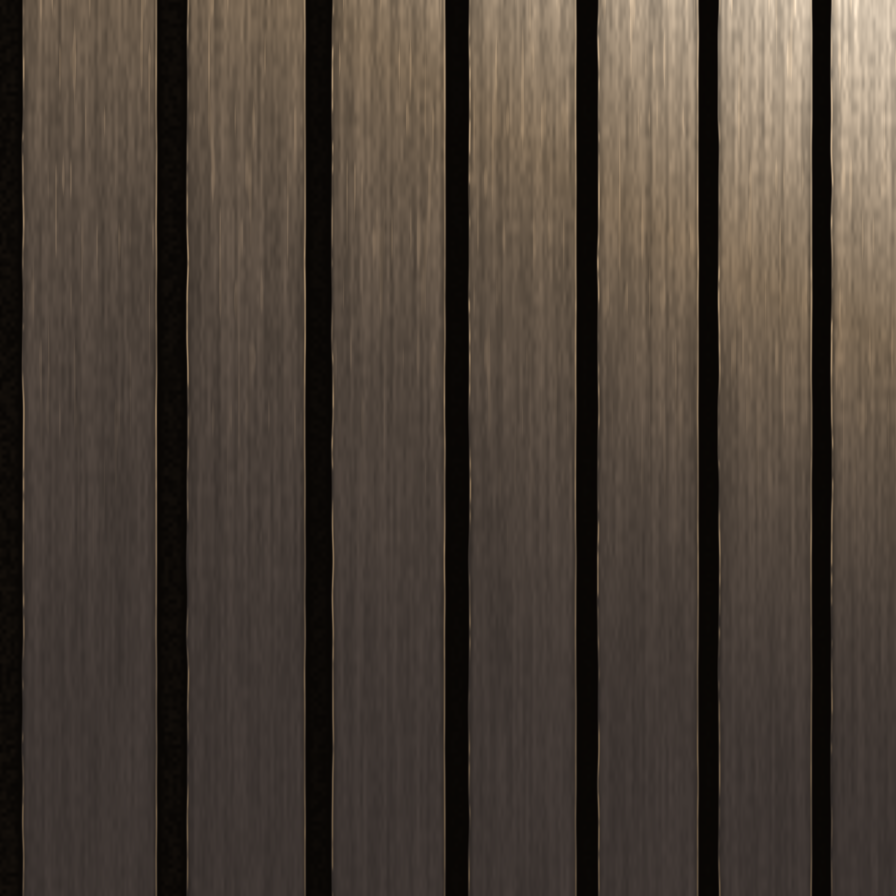
Reproduce this texture procedurally as a three.js fragment shader.

```glsl
const float SLATS_AFTER_FIRST = 5.0;
const float ANCHOR = 0.2083;         // left side of slat 0; slat -1 stands before it
const float PITCH = 0.1663;
const float PITCH_SHRINK = 0.0045;
const float FIRST_SHIFT = 0.0128;    // the first slat is a little wider
const float GAP = 0.0326;
const float GAP_SHRINK = 0.0044;
const float GAP_CURVE = 0.0004;
const float SOFT = 0.0013;
const float RIM_WIDTH = 0.0021;
const float EDGE_WOBBLE = 0.0016;
const float BRONZE_LIGHT = 0.23;
const float PALE_LIGHT = 0.62;

const vec3 GROOVE = vec3(0.030, 0.021, 0.014);
const vec3 GROOVE_DUST = vec3(0.085, 0.065, 0.045);
const vec3 SHADE = vec3(0.237, 0.207, 0.193);
const vec3 BRONZE = vec3(0.470, 0.400, 0.320);
const vec3 PALE = vec3(0.860, 0.790, 0.700);
const vec3 RIM = vec3(0.600, 0.495, 0.365);

varying vec2 vUv;

float hash(vec2 p) {
  vec3 q = fract(vec3(p.xyx) * 0.1031);
  q += dot(q, q.yzx + 33.33);
  return fract((q.x + q.y) * q.z);
}

float noise(vec2 p) {
  vec2 cell = floor(p);
  vec2 f = fract(p);
  f = f * f * (3.0 - 2.0 * f);
  return mix(mix(hash(cell), hash(cell + vec2(1.0, 0.0)), f.x),
             mix(hash(cell + vec2(0.0, 1.0)), hash(cell + vec2(1.0, 1.0)), f.x), f.y);
}

float slatLeft(float i) {
  return ANCHOR + PITCH * i - PITCH_SHRINK * i * i - FIRST_SHIFT * max(-i, 0.0);
}

float gapBefore(float i) {
  return GAP - GAP_SHRINK * i + GAP_CURVE * i * i;
}

float rimLine(float inset) {
  return 1.0 - smoothstep(0.0, RIM_WIDTH, abs(inset - RIM_WIDTH * 0.6));
}

vec3 metal(float light) {
  vec3 low = mix(SHADE, BRONZE, clamp(light / BRONZE_LIGHT, 0.0, 1.0));
  return mix(low, PALE, clamp((light - BRONZE_LIGHT) / (PALE_LIGHT - BRONZE_LIGHT), 0.0, 1.0));
}

void main() {
  vec2 uv = vUv;

  // Nearest slat, with the insets from its two sides
  float inside = -1.0;
  float id = 0.0;
  vec2 inset = vec2(0.0);
  for (float i = -1.0; i <= SLATS_AFTER_FIRST; i++) {
    float wobble = EDGE_WOBBLE * (noise(vec2(i * 9.0 + 40.0, uv.y * 24.0)) - 0.5);
    float left = slatLeft(i) + wobble;
    float right = slatLeft(i + 1.0) - gapBefore(i + 1.0) - wobble * 0.4;
    vec2 sides = vec2(uv.x - left, right - uv.x);
    float d = min(sides.x, sides.y);
    if (d > inside) {
      inside = d;
      inset = sides;
      id = i;
    }
  }

  // Glow falling from the upper right
  float light = pow(uv.y, 2.2) * (0.17 + 0.50 * uv.x * uv.x);

  // Brushed grain, long streaks with short flecks
  float streak = noise(vec2(uv.x * 270.0, uv.y * 7.0 + id * 13.0)) - 0.5;
  float broad = noise(vec2(uv.x * 95.0 + 31.0, uv.y * 3.0)) - 0.5;
  float fleck = noise(vec2(uv.x * 330.0, uv.y * 75.0)) - 0.5;
  float scratch = smoothstep(0.76, 0.96, noise(vec2(uv.x * 240.0 + 70.0, uv.y * 15.0)));
  float grain = 0.20 * streak + 0.08 * broad + 0.14 * fleck;
  float grainStrength = mix(0.75, 1.25, smoothstep(0.1, 0.8, uv.y));
  vec3 slat = metal(light) * (1.0 + grain * grainStrength);
  slat += RIM * scratch * 0.16 * smoothstep(0.25, 0.9, uv.y);

  // Rounded sides and worn bright rims
  slat *= mix(0.76, 1.0, smoothstep(0.0, 0.008, inside));
  float wear = noise(vec2(id * 17.0 + 90.0, uv.y * 13.0));
  float chips = noise(vec2(id * 23.0 + 150.0, uv.y * 85.0));
  float leftRim = rimLine(inset.x) * smoothstep(0.25, 0.85, wear * 0.65 + chips * 0.45);
  float rightRim = rimLine(inset.y) * mix(0.45, 1.0, wear) * mix(0.7, 1.0, chips);
  vec3 rimColor = RIM * mix(0.78, 1.12, smoothstep(0.0, 0.7, uv.y)) + light * 0.45;
  slat = mix(slat, rimColor, clamp(leftRim * 0.75 + rightRim * 0.85, 0.0, 1.0));

  // Dark grooves, dustier toward the left
  float dust = noise(uv * 210.0) * smoothstep(0.0, 0.010, -inside);
  vec3 groove = mix(GROOVE, GROOVE_DUST, dust * mix(0.85, 0.15, smoothstep(0.0, 0.6, uv.x)));

  float cover = smoothstep(-SOFT, SOFT, inside);
  gl_FragColor = vec4(mix(groove, slat, cover), 1.0);
}
```
